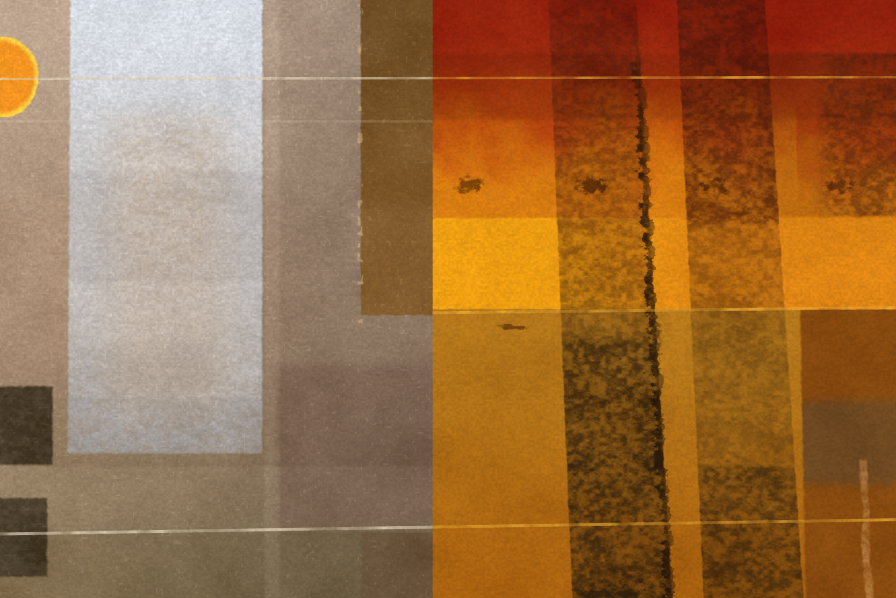
Reproduce this background procedurally as a WebGL 1 fragment shader.

```glsl
precision highp float;
// Weathered abstract canvas: pale grey panels beside layered red and amber bands.
uniform vec2 u_resolution;

float hash(vec2 p) {
  vec3 q = fract(p.xyx * 0.1031);
  q += dot(q, q.yzx + 33.33);
  return fract((q.x + q.y) * q.z);
}

float noise(vec2 p) {
  vec2 i = floor(p), f = fract(p);
  f = f * f * (3.0 - 2.0 * f);
  return mix(mix(hash(i), hash(i + vec2(1, 0)), f.x),
             mix(hash(i + vec2(0, 1)), hash(i + vec2(1, 1)), f.x), f.y);
}

float fbm(vec2 p) {
  float sum = 0.0, amp = 0.5;
  for (int i = 0; i < 4; i++) {
    sum += amp * noise(p);
    p = p * 2.03 + 17.1;
    amp *= 0.5;
  }
  return sum;
}

// Soft interval from a to b
float band(float v, float a, float b, float soft) {
  return smoothstep(a - soft, a + soft, v) * (1.0 - smoothstep(b - soft, b + soft, v));
}

float box(vec2 p, vec2 lo, vec2 hi, float soft) {
  return band(p.x, lo.x, hi.x, soft) * band(p.y, lo.y, hi.y, soft);
}

float stroke(float d, float width) {
  return 1.0 - smoothstep(width * 0.4, width, abs(d));
}

// Three colours from bottom to top, meeting at height m
vec3 ramp(float y, float m, vec3 low, vec3 mid, vec3 high) {
  return mix(mix(low, mid, smoothstep(0.0, m, y)), high, smoothstep(m, 1.0, y));
}

vec3 greySide(vec2 p, float cloud, float grit) {
  vec3 c = ramp(p.y, 0.5, vec3(0.46, 0.39, 0.28), vec3(0.61, 0.51, 0.42), vec3(0.70, 0.61, 0.53));
  c *= mix(1.08, 0.88, smoothstep(0.05, 0.72, p.x));
  c = mix(c, vec3(0.45, 0.34, 0.29), 0.5 * box(p, vec2(0.46, 0.12), vec2(0.73, 0.39), 0.012));
  c = mix(c, vec3(0.39, 0.28, 0.19), 0.5 * box(p, vec2(0.605, -0.1), vec2(0.73, 0.11), 0.004));
  c += 0.04 * band(p.x, 0.443, 0.468, 0.004) + 0.03 * band(p.y, 0.11, 0.22, 0.004);
  // Pale panel with cool margins, a worn tan centre and a thin lower edge
  vec3 pale = ramp(p.y, 0.6, vec3(0.64, 0.62, 0.61), vec3(0.79, 0.75, 0.72), vec3(0.87, 0.87, 0.88));
  float worn = box(p, vec2(0.185, 0.32), vec2(0.375, 0.80), 0.05);
  pale = mix(pale, vec3(0.72, 0.65, 0.57), worn * (0.15 + 0.4 * grit));
  pale += vec3(-0.02, 0.0, 0.02) * (1.0 - worn);
  pale -= 0.035 * band(p.y, 0.53, 0.715, 0.004) + 0.04 * band(p.y, 0.2, 0.335, 0.004);
  float cover = box(p, vec2(0.112 + 0.006 * p.y, 0.242), vec2(0.439, 1.2), 0.003);
  c = mix(c, pale, cover * mix(0.6 + 0.3 * grit, 1.0, smoothstep(0.24, 0.6, p.y)));
  // Brown upright panel with a chipped left edge
  vec3 brown = mix(vec3(0.50, 0.35, 0.17), vec3(0.45, 0.32, 0.16), smoothstep(0.6, 1.0, p.y));
  c = mix(c, brown, box(p, vec2(0.604, 0.473), vec2(0.74, 1.2), 0.002));
  float chips = smoothstep(0.62, 0.8, noise(p * 110.0)) * step(0.46, p.y);
  c = mix(c, vec3(0.80, 0.68, 0.48), 0.6 * chips * stroke(p.x - 0.603, 0.006));
  // Dark stacked blocks at the margin
  for (int i = 0; i < 2; i++) {
    float y = 0.036 + 0.187 * float(i);
    float block = box(p, vec2(-0.2, y), vec2(0.079 + 0.009 * float(i), y + 0.131), 0.003);
    c = mix(c, vec3(0.21, 0.17, 0.10) + 0.07 * grit, 0.9 * block);
  }
  // Amber disc with a yellow rim
  float disc = length((p - vec2(0.004, 0.871)) / vec2(0.061, 0.068));
  vec3 amber = mix(vec3(0.95, 0.58, 0.13), vec3(0.98, 0.80, 0.25), smoothstep(0.82, 0.95, disc));
  return mix(c + (cloud - 0.5) * 0.1, amber, 1.0 - smoothstep(0.97, 1.02, disc));
}

vec3 amberSide(vec2 p, float cloud, float grit) {
  float drop = 1.0 - p.y;
  float right = smoothstep(1.326, 1.332, p.x - 0.02 * drop);
  // Lower mustard, bright middle band and red fading upwards
  vec3 c = mix(vec3(0.66, 0.38, 0.06), vec3(0.70, 0.46, 0.10), smoothstep(0.0, 0.45, p.y));
  c = mix(c, mix(vec3(0.53, 0.29, 0.06), vec3(0.44, 0.29, 0.13), band(p.y, 0.19, 0.33, 0.015)), right);
  vec3 gold = mix(vec3(0.93, 0.62, 0.07), vec3(0.87, 0.52, 0.08), smoothstep(0.85, 1.25, p.x));
  c = mix(c, gold, smoothstep(0.481, 0.485, p.y));
  float heat = smoothstep(0.66, 0.84, p.y + (cloud - 0.5) * 0.2 + 0.04 * right);
  vec3 red = mix(vec3(0.68, 0.24, 0.05), vec3(0.57, 0.13, 0.05), smoothstep(0.8, 0.95, p.y));
  c = mix(c, mix(vec3(0.85, 0.49, 0.07), red, heat), smoothstep(0.633, 0.638, p.y));
  // Smoky veil at the upper right
  float veil = box(p, vec2(1.28, 0.638), vec2(1.7, 0.911), 0.004);
  c = mix(c, vec3(0.28, 0.12, 0.05), veil * (0.18 + 0.42 * grit * smoothstep(1.36, 1.39, p.x)));
  c *= 1.0 - 0.1 * box(p, vec2(0.7, 0.80), vec2(1.7, 0.911), 0.006);
  // Two leaning, abraded uprights crossed by darker bars
  float stripA = band(p.x, 0.918 + 0.04 * drop, 1.065 + 0.06 * drop, 0.002);
  float stripB = band(p.x, 1.133 + 0.045 * drop, 1.28 + 0.065 * drop, 0.002);
  float bars = band(p.y, 0.19, 0.245, 0.004) + band(p.y, 0.0, 0.03, 0.004);
  float darkA = mix(0.72, 0.40, smoothstep(0.42, 0.45, p.y)) + 0.1 * bars;
  float darkB = 0.34 + 0.3 * (1.0 - smoothstep(0.215, 0.225, p.y)) + 0.22 * smoothstep(0.61, 0.64, p.y);
  vec3 soot = mix(vec3(0.22, 0.14, 0.05), vec3(0.26, 0.09, 0.04), smoothstep(0.4, 0.65, p.y));
  c = mix(c, soot, (stripA * darkA + stripB * darkB) * (0.5 + 0.75 * grit));
  // Burnt, ragged edge of the first upright
  float edge = p.x - (1.061 + 0.06 * drop) + 0.012 * (grit - 0.5);
  c = mix(c, vec3(0.15, 0.09, 0.04), stroke(edge, 0.010) * smoothstep(1.0, 0.8, p.y) * (0.4 + 0.45 * grit));
  // Regular row of dark smudges and a small scuff below
  vec2 cell = vec2(mod(p.x - 0.677, 0.208) - 0.104, p.y - 0.69);
  float smudge = min(length(cell / vec2(0.026, 0.013)), length((p - vec2(0.861, 0.453)) / vec2(0.03, 0.005)));
  c = mix(c, vec3(0.27, 0.13, 0.03), 0.6 * (1.0 - smoothstep(0.5, 1.1, smudge + 0.9 * (0.5 - grit))));
  // Chalky vertical scrape
  float scrape = stroke(p.x - 1.449 - 0.02 * (0.2 - p.y) - 0.02 * (cloud - 0.5), 0.009);
  c = mix(c, vec3(0.70, 0.48, 0.25), scrape * (1.0 - smoothstep(0.225, 0.235, p.y)) * (0.2 + 0.7 * grit));
  return c + (cloud - 0.5) * vec3(0.10, 0.08, 0.03);
}

void main() {
  vec2 p = gl_FragCoord.xy / u_resolution * vec2(1.5, 1.0);
  float cloud = fbm(p * 13.0);
  float grit = smoothstep(0.26, 0.68, 0.6 * fbm(p * vec2(110.0, 140.0)) + 0.4 * fbm(p * vec2(20.0, 45.0)));
  vec2 rough = p + 0.002 * (vec2(noise(p * 150.0), noise(p * 150.0 + 40.0)) - 0.5);
  float side = smoothstep(0.723, 0.726, p.x);
  vec3 c = mix(greySide(rough, cloud, grit), amberSide(rough, cloud, grit), side);
  // Thin, broken horizontal seams
  vec3 seam = mix(vec3(0.86, 0.81, 0.70), vec3(0.90, 0.66, 0.20), side);
  float broken = 0.15 + 0.75 * noise(p * vec2(45.0, 3.0));
  float seams = stroke(p.y - 0.868 - 0.002 * p.x, 0.003) + stroke(p.y - 0.107 - 0.016 * p.x, 0.0035);
  seams += side * stroke(p.y - 0.469 - 0.011 * p.x, 0.0035) + 0.3 * (1.0 - side) * stroke(p.y - 0.797, 0.003);
  c = mix(c, seam, broken * seams);
  // Woven grain and pale flecks
  float grain = noise(p * 290.0) + 0.6 * noise(p * vec2(120.0, 300.0)) - 0.8;
  c *= 1.0 + 0.095 * grain;
  c += 0.05 * (1.0 - side) * smoothstep(0.80, 0.98, noise(p * 210.0));
  gl_FragColor = vec4(clamp(c, 0.0, 1.0), 1.0);
}
```
